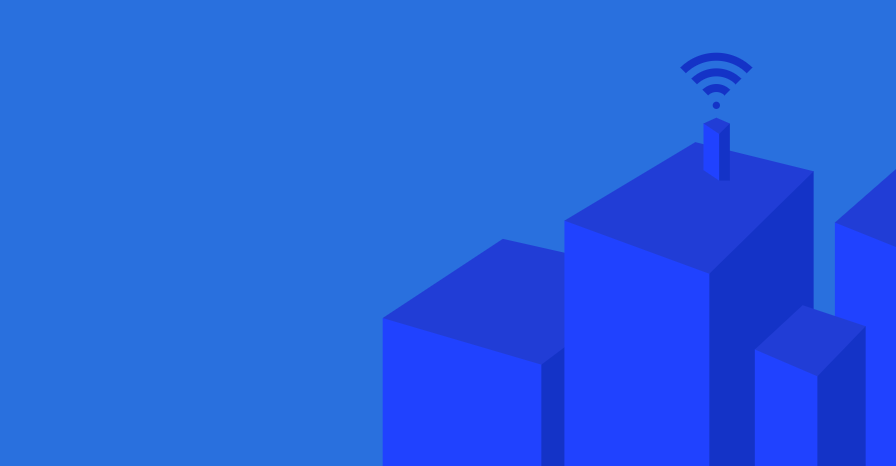
This background is drawn by a WebGL 1 fragment shader. Its source:

```glsl
precision highp float;
// Flat blue city blocks with a rooftop antenna and signal arcs on a plain sky.

uniform vec2 u_resolution;

// Coordinates are in canvas heights, origin at the lower left.
const float ASPECT = 1.92;

const vec3 SKY   = vec3(0.16, 0.44, 0.87);
const vec3 ROOF  = vec3(0.13, 0.24, 0.84);
const vec3 LIT   = vec3(0.125, 0.26, 1.00);
const vec3 SHADE = vec3(0.08, 0.20, 0.78);

const float GROUND = -1.0;          // base of the blocks, below the canvas
const float ANTENNA_BASE = 0.6125;

const vec2  SIGNAL_CENTER = vec2(1.535, 0.7775);
const float ARC_SPACING = 0.0336;
const float ARC_HALF_WIDTH = 0.0086;
const vec2  DOT_CENTER = vec2(1.535, 0.774);
const float DOT_RADIUS = 0.0078;

// Antialiased coverage; distances are positive inside.
float cover(float d) {
    return clamp(d * u_resolution.y + 0.5, 0.0, 1.0);
}

// Signed distance to the line a-b, positive on its left.
float leftOf(vec2 p, vec2 a, vec2 b) {
    vec2 dir = normalize(b - a);
    vec2 q = p - a;
    return dir.x * q.y - dir.y * q.x;
}

// Paints a block given the four corners of its roof and its base height.
vec3 block(vec3 color, vec2 p, vec2 left, vec2 back, vec2 right, vec2 front, float base) {
    // Outline: rear roof edges, vertical sides and base
    float outline = min(leftOf(p, back, left), leftOf(p, right, back));
    outline = min(outline, min(p.x - left.x, right.x - p.x));
    vec2 foot = vec2(front.x, base);
    outline = min(outline, min(p.y - base, leftOf(p, foot + left - front, foot)));

    // Faces: two walls split at the front corner, with the roof above
    float roof = min(leftOf(p, left, front), leftOf(p, front, right));
    vec3 face = mix(LIT, SHADE, cover(p.x - front.x));
    face = mix(face, ROOF, cover(roof));
    return mix(color, face, cover(outline));
}

// Concentric quarter arcs above a dot.
float signalMask(vec2 p) {
    vec2 q = p - SIGNAL_CENTER;
    float wedge = (q.y - abs(q.x)) * 0.7071;
    float mask = cover(DOT_RADIUS - length(p - DOT_CENTER));
    for (int i = 1; i <= 3; i++) {
        float ring = ARC_HALF_WIDTH - abs(length(q) - float(i) * ARC_SPACING);
        mask = max(mask, cover(min(ring, wedge)));
    }
    return mask;
}

void main() {
    vec2 p = gl_FragCoord.xy / u_resolution * vec2(ASPECT, 1.0);
    vec3 color = SKY;

    // Low block on the left
    color = block(color, p, vec2(0.820, 0.3175), vec2(1.0775, 0.4875),
                  vec2(1.4175, 0.411), vec2(1.160, 0.2175), GROUND);
    // Tall central block
    color = block(color, p, vec2(1.2095, 0.5265), vec2(1.490, 0.695),
                  vec2(1.7435, 0.6325), vec2(1.520, 0.4125), GROUND);
    // Antenna and its signal
    color = block(color, p, vec2(1.5075, 0.735), vec2(1.535, 0.7475),
                  vec2(1.564, 0.735), vec2(1.541, 0.7125), ANTENNA_BASE);
    color = mix(color, SHADE, signalMask(p));
    // Block cut by the right edge
    color = block(color, p, vec2(1.789, 0.5225), vec2(2.000, 0.7075),
                  vec2(2.250, 0.625), vec2(2.100, 0.3975), GROUND);
    // Small block in front
    color = block(color, p, vec2(1.6175, 0.250), vec2(1.720, 0.345),
                  vec2(1.855, 0.300), vec2(1.7515, 0.1925), GROUND);

    gl_FragColor = vec4(color, 1.0);
}
```
